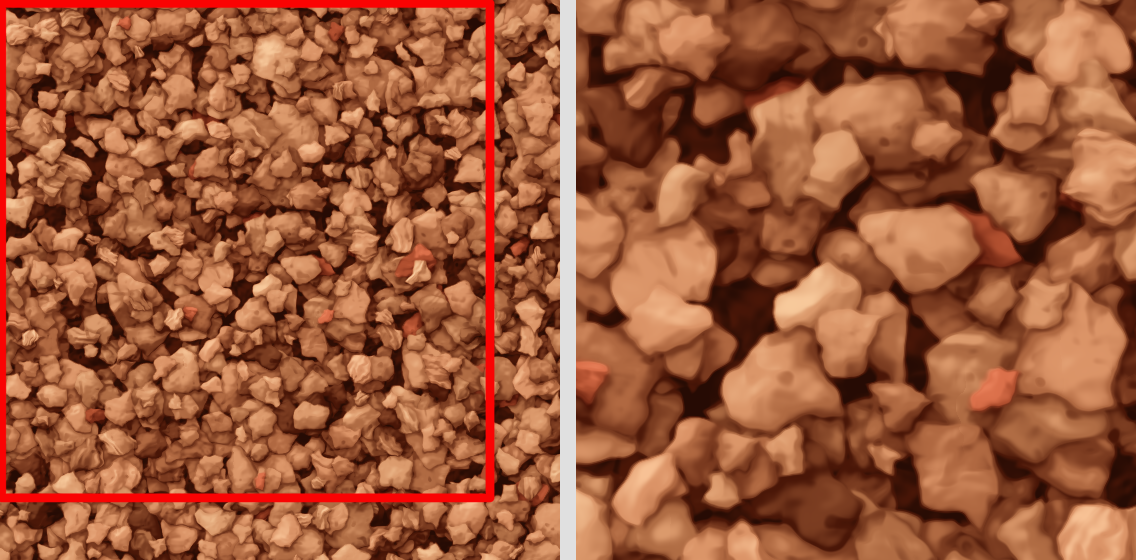
Left: the whole. Right: its middle third, enlarged.
Give the GLSL for this texture, as a Shadertoy shader.

```glsl
// Heap of crushed cork granules with a red square outline laid over it.
const int LAYERS = 6;
const int FACETS = 5;
const vec2 LIGHT = vec2(-0.45, 0.89);
const float EDGE_SOFTNESS = 0.0022;
const float SHADOW_WIDTH = 0.0068;
const float SHADOW_DEPTH = 0.64;
const float RIM_WIDTH = 0.003;
const float DARK_CHANCE = 0.07;
const float RED_CHANCE = 0.03;
const float STREAK_CHANCE = 0.3;
const float EXPOSURE = 0.03;

const vec3 GAP = vec3(0.15, 0.045, 0.015);
const vec3 UMBER = vec3(0.29, 0.09, 0.03);
const vec3 BROWN = vec3(0.48, 0.24, 0.13);
const vec3 TAN = vec3(0.69, 0.43, 0.27);
const vec3 CORK = vec3(0.86, 0.61, 0.43);
const vec3 PALE = vec3(0.97, 0.80, 0.62);
const vec3 RED_TINT = vec3(1.0, 0.72, 0.68);

const vec3 FRAME_RED = vec3(0.98, 0.01, 0.01);
const vec2 FRAME_CENTER = vec2(0.439, 0.5525);
const vec2 FRAME_HALF = vec2(0.436, 0.4415);
const float FRAME_STROKE = 0.0078;

float hash(vec2 p) {
    return fract(sin(dot(p, vec2(127.1, 311.7))) * 43758.5453);
}

float noise(vec2 p) {
    vec2 i = floor(p), f = fract(p);
    f = f * f * (3.0 - 2.0 * f);
    return mix(mix(hash(i), hash(i + vec2(1, 0)), f.x),
               mix(hash(i + vec2(0, 1)), hash(i + vec2(1, 1)), f.x), f.y);
}

vec2 noise2(vec2 p) {
    return vec2(noise(p), noise(p + 57.3)) - 0.5;
}

// Irregular polygon: xy is the outward direction, z the distance.
vec3 chip(vec2 p, vec2 seed, float radius, float turn) {
    const float SHARPNESS = 26.0;
    vec2 along = vec2(cos(turn), sin(turn));
    float slimness = mix(0.42, 1.0, hash(seed + 8.6));
    vec2 normal = vec2(0.0);
    float total = 0.0;
    for (int i = 0; i < FACETS; i++) {
        vec2 key = seed + float(i) * 3.7;
        float angle = turn + 6.2832 * (float(i) + 0.6 * hash(key)) / float(FACETS);
        vec2 dir = vec2(cos(angle), sin(angle));
        float reach = radius * mix(0.65, 1.0, hash(key + 1.9));
        reach *= mix(slimness, 1.0, abs(dot(dir, along)));
        float weight = exp(SHARPNESS * (dot(p, dir) - reach));
        normal += dir * weight;
        total += weight;
    }
    return vec3(normal / total, log(total) / SHARPNESS);
}

// Brightness to cork colour, from deep gaps to pale faces.
vec3 corkRamp(float t) {
    vec3 c = mix(GAP, UMBER, smoothstep(0.0, 0.2, t));
    c = mix(c, BROWN, smoothstep(0.2, 0.42, t));
    c = mix(c, TAN, smoothstep(0.42, 0.66, t));
    c = mix(c, CORK, smoothstep(0.66, 0.88, t));
    return mix(c, PALE, smoothstep(0.88, 1.2, t));
}

// Paints one layer of granules over tone (x) and redness (y).
vec2 paintLayer(vec2 under, vec2 uv, float cells, float density, float layer) {
    vec2 p = uv * cells + layer * 7.31;
    p += 0.26 * noise2(p * 2.4) + 0.09 * noise2(p * 6.0);
    vec2 home = floor(p);
    for (int y = -1; y <= 1; y++)
    for (int x = -1; x <= 1; x++) {
        vec2 id = home + vec2(x, y);
        vec2 seed = id + layer * 19.7;
        if (hash(seed + 0.3) > density) continue;
        vec2 jitter = 0.2 + 0.6 * vec2(hash(seed + 1.3), hash(seed + 2.7));
        vec2 local = p - id - jitter;
        float radius = mix(0.44, 0.76, hash(seed + 5.2));
        float turn = 6.2832 * hash(seed + 4.1);
        vec3 shape = chip(local, seed, radius, turn);
        float dist = shape.z / cells;
        float facing = dot(shape.xy, LIGHT);

        // Soft shadow, strongest on the side away from the light.
        float shade = SHADOW_DEPTH * (0.62 - 0.38 * facing);
        under.x *= 1.0 - shade * exp(-max(dist, 0.0) / SHADOW_WIDTH);

        // Face tone, bevel light and dark rim.
        float tone = mix(0.70, 0.95, hash(seed + 6.4));
        if (hash(seed + 7.7) < DARK_CHANCE) tone *= 0.48;
        float depth = max(-dist, 0.0);
        tone += 0.17 * facing * exp(-1.8 * depth * cells / radius);
        tone -= 0.22 * exp(-depth / RIM_WIDTH);

        // A ridge splits each granule into a lit and a shaded face.
        vec2 along = vec2(cos(turn), sin(turn));
        vec2 across = vec2(-along.y, along.x);
        vec2 grain = vec2(dot(local, along), dot(local, across));
        float ridge = (hash(seed + 12.4) - 0.5) * radius;
        tone += 0.10 * dot(across, LIGHT) * smoothstep(-0.06, 0.06, grain.y - ridge);

        // Bark-like streaks on some granules.
        float streak = noise(grain * vec2(1.8, 10.0) + seed) - 0.6;
        tone += 0.42 * streak * step(hash(seed + 9.9), STREAK_CHANCE);

        float red = 0.2 * hash(seed + 3.3) + step(hash(seed + 11.2), RED_CHANCE);
        float cover = smoothstep(EDGE_SOFTNESS, -EDGE_SOFTNESS, dist);
        under = mix(under, vec2(tone, red), cover);
    }
    return under;
}

void mainImage(out vec4 fragColor, in vec2 fragCoord) {
    vec2 uv = fragCoord / iResolution.xy;

    // Granules, stacked from the bed up.
    float cells[LAYERS] = float[](22.0, 17.0, 11.0, 16.0, 23.0, 34.0);
    float density[LAYERS] = float[](0.95, 0.6, 0.5, 0.42, 0.3, 0.14);
    vec2 surface = vec2(0.12, 0.1);
    for (int i = 0; i < LAYERS; i++)
        surface = paintLayer(surface, uv, cells[i], density[i], float(i) + 1.0);

    // Rough, pitted relief lit from above.
    vec2 rough = uv + 0.012 * noise2(uv * 40.0);
    float relief = noise(rough * 60.0) - noise((rough + 0.006 * LIGHT) * 60.0);
    relief += 0.6 * (noise(rough * 140.0) - noise((rough + 0.003 * LIGHT) * 140.0));
    float pits = smoothstep(0.68, 0.95, noise(rough * 95.0 + 13.0));
    float tone = surface.x + EXPOSURE + 0.21 * relief - 0.13 * pits;
    tone += 0.16 * (noise(uv * 34.0 + 5.0) - 0.5);
    vec3 color = corkRamp(tone) * mix(vec3(1.0), RED_TINT, min(surface.y, 1.0));

    // Red outline.
    vec2 q = abs(uv - FRAME_CENTER) - FRAME_HALF;
    float box = length(max(q, 0.0)) + min(max(q.x, q.y), 0.0);
    float line = smoothstep(0.0015, -0.0015, abs(box) - FRAME_STROKE);
    fragColor = vec4(mix(color, FRAME_RED, line), 1.0);
}
```
